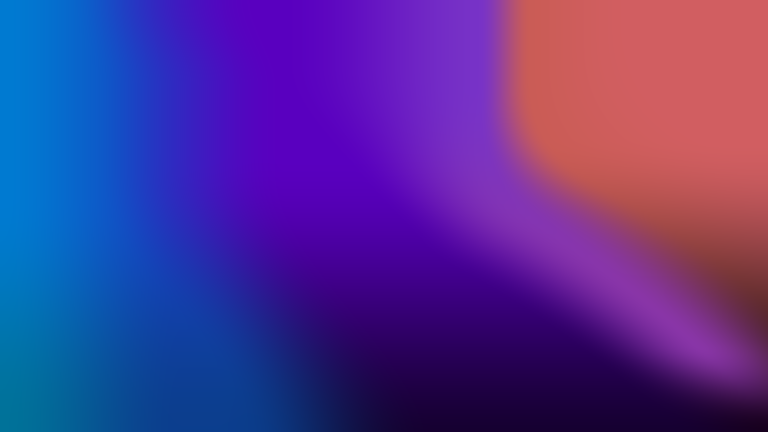
Reproduce this background procedurally as a WebGL 2 fragment shader.

```glsl
#version 300 es
precision highp float;

uniform vec2 u_resolution;
out vec4 fragColor;

const vec3 CYAN = vec3(0.00, 0.48, 0.82);
const vec3 BLUE = vec3(0.09, 0.26, 0.76);
const vec3 VIOLET = vec3(0.35, 0.00, 0.75);
const vec3 NIGHT = vec3(0.07, 0.00, 0.16);
const vec3 LILAC = vec3(0.47, 0.20, 0.78);
const vec3 ORCHID = vec3(0.54, 0.21, 0.66);
const vec3 CORAL = vec3(0.82, 0.37, 0.38);
const vec3 UMBER = vec3(0.25, 0.11, 0.16);

float smoothMin(float a, float b, float k) {
    float h = max(k - abs(a - b), 0.0) / k;
    return min(a, b) - 0.25 * h * h * k;
}

// Signed distance to the line from a to b, positive on its left.
float lineSide(vec2 p, vec2 a, vec2 b) {
    vec2 dir = normalize(b - a);
    return dot(p - a, vec2(-dir.y, dir.x));
}

// Bent edge of the warm area, positive inside.
float warmDistance(vec2 p) {
    vec2 corner = vec2(1.169, 0.618);
    vec2 bend = vec2(1.574, 0.394);
    vec2 foot = vec2(1.778, 0.167);
    float upper = lineSide(p, corner, bend);
    float lower = lineSide(p, bend, foot);
    float slope = -smoothMin(-upper, -lower, 0.12);
    return smoothMin(p.x - corner.x, slope, 0.15);
}

// Cyan to blue to violet, sinking into night at the bottom.
vec3 coolField(vec2 p) {
    vec3 sea = mix(CYAN, BLUE, smoothstep(0.0, 0.42, p.x));
    sea *= mix(vec3(0.5, 0.93, 0.73), vec3(1.0), smoothstep(0.0, 0.55, p.y));
    sea *= 1.0 - 0.6 * smoothstep(0.5, 1.2, p.x);
    vec3 dusk = mix(NIGHT, VIOLET, smoothstep(-0.1, 0.65, p.y));
    float shift = 0.36 * (1.0 - smoothstep(-0.05, 0.6, p.y))
                - 0.06 * smoothstep(0.8, 1.0, p.y);
    return mix(sea, dusk, smoothstep(0.22, 0.66, p.x - shift));
}

// Purple halo, broad at the top and tight along the slope.
vec3 addHalo(vec3 color, vec2 p, float d) {
    float rise = smoothstep(0.45, 0.85, p.y);
    float reach = mix(0.27, 0.52, rise);
    float amount = smoothstep(-reach, mix(-0.08, -0.03, rise), d);
    vec3 halo = mix(ORCHID, LILAC, smoothstep(0.3, 0.8, p.y));
    halo = mix(vec3(0.09, 0.0, 0.11), halo, smoothstep(0.0, 0.2, p.y));
    return mix(color, halo, amount);
}

// Coral light that falls off to umber, with a slightly orange rim.
vec3 addWarmth(vec3 color, vec2 p, float d) {
    vec3 warm = mix(UMBER, CORAL, smoothstep(0.1, 0.68, p.y));
    warm -= vec3(0.03, 0.01, 0.05) * (1.0 - smoothstep(0.0, 0.3, d));
    float blur = mix(0.1, 0.062, smoothstep(0.3, 0.7, p.y));
    return mix(color, warm, smoothstep(-blur, blur, d));
}

void main() {
    vec2 p = gl_FragCoord.xy / u_resolution.y;
    float d = warmDistance(p);
    vec3 color = coolField(p);
    color = addHalo(color, p, d);
    color = addWarmth(color, p, d);
    fragColor = vec4(color, 1.0);
}
```
